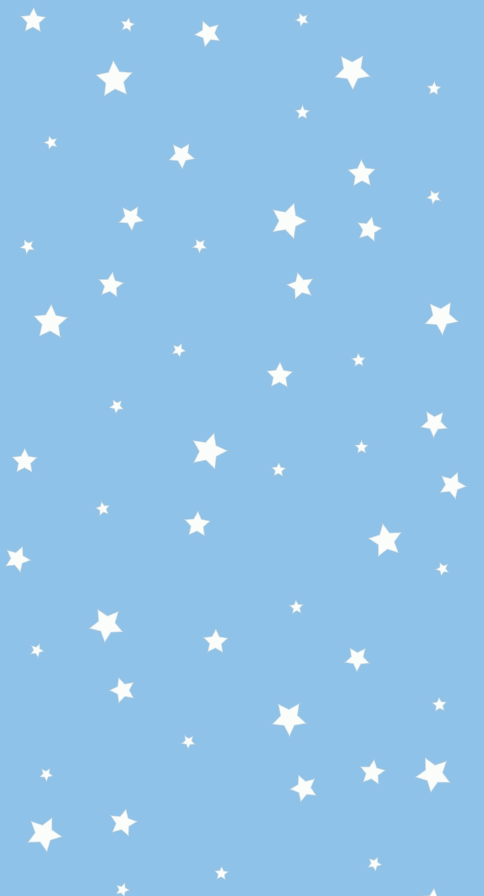
Write a WebGL 1 fragment shader that draws this pattern.

```glsl
precision highp float;
// Scattered white five-pointed stars in three sizes on a flat sky blue.
// Each cell of a staggered grid holds one jittered, randomly turned star;
// the nearest star's signed distance gives the fill and a faint grey rim.

uniform vec2 u_resolution;

float hash(vec2 p) {
  return fract(sin(dot(p, vec2(127.1, 311.7))) * 43758.5453);
}

// Signed distance to the edge lines of a star with the given tip radius.
float starDistance(vec2 p, float radius, float turn) {
  float sector = 1.2566371;
  float angle = atan(p.x, p.y) + turn;
  angle = abs(mod(angle + 0.5 * sector, sector) - 0.5 * sector);
  vec2 folded = length(p) * vec2(cos(angle), sin(angle));
  return dot(folded - vec2(radius, 0.0), vec2(0.443, 0.896));
}

// Large, medium and small stars alternate so equal sizes stay apart.
float starRadius(vec2 cell) {
  float kind = mod(cell.x + 2.0 * cell.y, 5.0);
  float radius = kind < 0.5 ? 0.037 : (mod(kind, 2.0) > 0.5 ? 0.027 : 0.0135);
  return radius * mix(0.94, 1.06, hash(cell + 71.3));
}

void main() {
  // The canvas width is one unit; six columns of cells span it.
  vec2 p = gl_FragCoord.xy / u_resolution.x;
  vec2 cellSize = vec2(1.0 / 6.0, 0.206);
  float column = floor(p.x / cellSize.x);

  float d = 1.0;
  for (int i = -1; i <= 1; i++) {
    for (int j = -1; j <= 1; j++) {
      float x = column + float(i);
      float stagger = 0.5 * mod(x, 2.0);
      vec2 cell = vec2(x, floor(p.y / cellSize.y - stagger) + float(j));
      vec2 jitter = vec2(hash(cell + 3.7), hash(cell + 19.1)) - 0.5;
      vec2 center = (cell + vec2(0.5, 0.5 + stagger) + 0.58 * jitter) * cellSize;
      float turn = 6.2831853 * hash(cell + 43.9);
      d = min(d, starDistance(p - center, starRadius(cell), turn));
    }
  }

  vec3 sky = vec3(0.56, 0.76, 0.91);
  vec3 rim = vec3(0.59, 0.75, 0.86);
  vec3 white = vec3(0.985, 0.992, 0.985);

  // Edges are about one pixel soft, with a thin rim just outside.
  float soft = max(0.0022, 0.7 / u_resolution.x);
  vec3 color = mix(sky, rim, 0.7 * (1.0 - smoothstep(0.001, 0.005, d)));
  color = mix(color, white, 1.0 - smoothstep(-soft, soft, d));
  gl_FragColor = vec4(color, 1.0);
}
```
